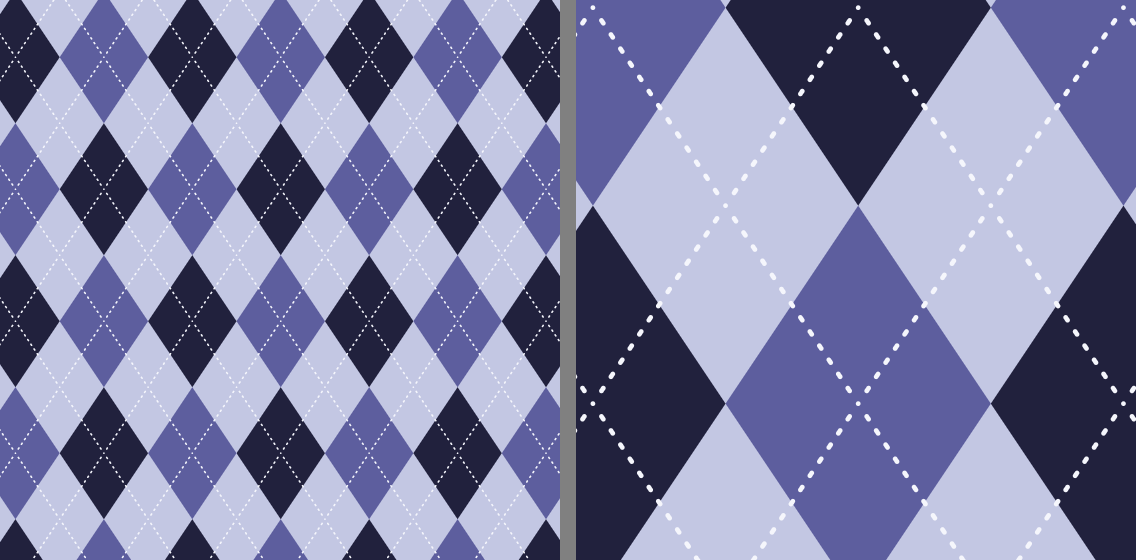
Left, the full canvas; right, a detail of the centre.
This pattern is drawn by a Shadertoy shader. Its source:

```glsl
// Argyle knit: dark and violet diamonds on pale lilac, crossed by dashed stitches.
#define DIAMOND      vec2(0.1579, 0.2357)    // width and height of one diamond
#define ANCHOR       vec2(0.5013, 0.6621)    // centre of one dark diamond
#define DASH_COUNT   14.0                    // dashes between stitch crossings
#define DASH_HALF    0.0017                  // half length of a dash core
#define STITCH_HALF  0.0014                  // half width of a stitch
#define LILAC        vec3(0.765, 0.780, 0.890)
#define VIOLET       vec3(0.365, 0.370, 0.620)
#define NAVY         vec3(0.128, 0.128, 0.238)
#define THREAD       vec3(0.960, 0.965, 0.990)

// Antialiased square wave: +1 around even values, -1 around odd ones.
vec2 squareWave(vec2 v, float scale) {
    vec2 edge = abs(mod(v, 2.0) - 1.0) - 0.5;
    return clamp(2.0 * edge * scale, -1.0, 1.0);
}

// Distance to the dashes of both diagonals, measured from a diamond centre.
float stitchDistance(vec2 offset) {
    vec2 q = abs(offset);
    vec2 dir = normalize(DIAMOND);
    float along = dot(q, dir);
    float across = dot(q, vec2(-dir.y, dir.x));
    float period = 0.5 * length(DIAMOND) / DASH_COUNT;
    float index = floor(along / period + 0.5);
    // The crossing itself holds a single round dot
    float halfLength = index < 0.5 ? 0.0 : DASH_HALF - 0.5 * STITCH_HALF;
    float beyond = max(abs(along - index * period) - halfLength, 0.0);
    return length(vec2(beyond, across)) - STITCH_HALF;
}

void mainImage(out vec4 fragColor, in vec2 fragCoord) {
    float pixel = 1.0 / iResolution.y;
    vec2 p = (fragCoord * pixel - ANCHOR) / DIAMOND;

    // Diagonal axes turn the diamonds into a checkerboard of unit cells
    vec2 diagonal = vec2(p.x + p.y, p.x - p.y);
    float edgeScale = 1.0 / (length(1.0 / DIAMOND) * pixel);
    vec2 wave = squareWave(diagonal, edgeScale);
    float filled = 0.5 + 0.5 * wave.x * wave.y;

    // Filled diamonds alternate along rows and columns
    vec2 cell = floor(p + 0.5);
    vec3 fill = mix(NAVY, VIOLET, mod(cell.x + cell.y, 2.0));
    vec3 color = mix(LILAC, fill, filled);

    // Stitches through the centre of every diamond
    vec2 local = diagonal - floor(diagonal + 0.5);
    vec2 offset = 0.5 * vec2(local.x + local.y, local.x - local.y) * DIAMOND;
    float stitch = clamp(0.5 - stitchDistance(offset) / pixel, 0.0, 1.0);
    color = mix(color, THREAD, stitch);

    fragColor = vec4(color, 1.0);
}
```
